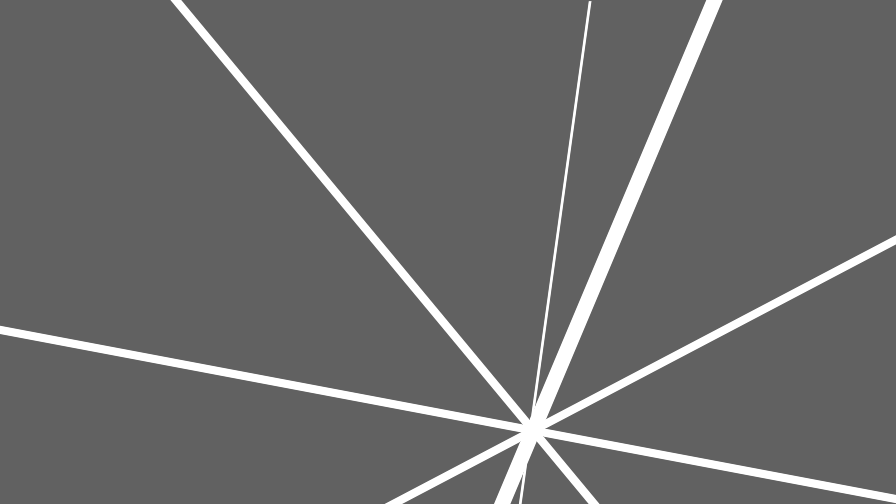
A WebGL 2 fragment shader for this background:

```glsl
#version 300 es
precision highp float;

uniform vec2 u_resolution;
out vec4 fragColor;

// Soft coverage of a straight band through the origin.
float band(vec2 p, vec2 direction, float halfWidth, float pixel) {
    vec2 normal = normalize(vec2(-direction.y, direction.x));
    float dist = abs(dot(p, normal)) - halfWidth;
    return 1.0 - smoothstep(-0.6 * pixel, 0.6 * pixel, dist);
}

void main() {
    float pixel = 1.0 / u_resolution.y;
    vec2 uv = gl_FragCoord.xy * pixel;
    vec2 hub = vec2(0.595 * u_resolution.x * pixel, 0.1458);
    vec2 p = uv - hub;

    // Thick rays crossing at the hub: direction, half width
    const vec3 rays[4] = vec3[4](
        vec3(-0.83, 1.0, 0.0083),
        vec3(0.4213, 1.0, 0.015),
        vec3(1.0, -0.1888, 0.0081),
        vec3(1.0, 0.5256, 0.0081)
    );
    float coverage = 0.0;
    for (int i = 0; i < 4; i++) {
        coverage = max(coverage, band(p, rays[i].xy, rays[i].z, pixel));
    }

    // Thin ray, slightly off the hub and ending just below the top
    float thinRay = band(p + vec2(0.0053, 0.0), vec2(0.139, 1.0), 0.0027, pixel);
    thinRay *= 1.0 - smoothstep(-0.6 * pixel, 0.6 * pixel, uv.y - 0.9977);
    coverage = max(coverage, thinRay);

    vec3 grey = vec3(0.38);
    fragColor = vec4(mix(grey, vec3(1.0), coverage), 1.0);
}
```
